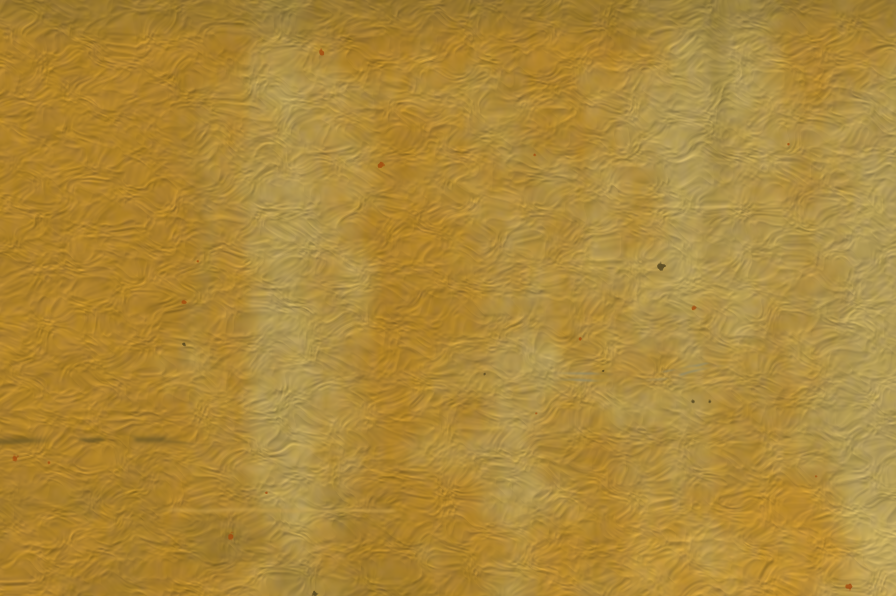
A Shadertoy shader for this texture:

```glsl
#define OCHRE vec3(0.680, 0.505, 0.165)
#define KHAKI vec3(0.695, 0.603, 0.338)
#define SOOT vec3(0.500, 0.420, 0.190)
#define RUST vec3(0.640, 0.290, 0.050)
#define CHALK vec3(0.640, 0.610, 0.450)
#define GRAIN_SCALE 46.0
#define RELIEF 0.34
#define LIGHT_STEP vec2(-0.0018, 0.0036)
#define SPECK_COUNT 22

float hash(vec2 p) {
    vec3 q = fract(p.xyx * 0.1031);
    q += dot(q, q.yzx + 33.33);
    return fract((q.x + q.y) * q.z);
}

float noise(vec2 p) {
    vec2 i = floor(p), f = fract(p);
    f = f * f * (3.0 - 2.0 * f);
    return mix(mix(hash(i), hash(i + vec2(1, 0)), f.x),
               mix(hash(i + vec2(0, 1)), hash(i + vec2(1, 1)), f.x), f.y);
}

float fbm(vec2 p) {
    float sum = 0.0, amp = 0.5;
    for (int i = 0; i < 4; i++) {
        sum += amp * noise(p);
        p = mat2(1.6, 1.2, -1.2, 1.6) * p + 17.3;
        amp *= 0.5;
    }
    return sum / 0.9375;
}

// Crumpled plaster: warped ridges plus fine grain
float plasterHeight(vec2 p) {
    vec2 q = p * GRAIN_SCALE * vec2(0.8, 1.15);
    q += 1.6 * vec2(noise(q * 0.6 + 5.0), noise(q * 0.6 + 41.0));
    float ridges = 1.0 - abs(2.0 * noise(q) - 1.0);
    float folds = 1.0 - abs(2.0 * noise(mat2(1.5, 1.2, -1.2, 1.5) * q + 9.0) - 1.0);
    return 0.5 * ridges + 0.32 * folds + 0.3 * noise(q * 3.7);
}

// Thin horizontal mark between two x positions, with ragged strength
float streak(vec2 p, float y, float x0, float x1, float width) {
    float dy = p.y - y - 0.012 * (fbm(vec2(p.x * 9.0, y * 50.0)) - 0.5);
    float span = smoothstep(x0, x0 + 0.06, p.x) * (1.0 - smoothstep(x1 - 0.08, x1, p.x));
    return exp(-dy * dy / (width * width)) * span
         * smoothstep(0.3, 0.65, noise(p * vec2(22.0, 70.0) + y * 90.0));
}

// Long vertical stains running down the wall
vec3 stainedWall(vec2 p, float aspect) {
    vec2 w = p + 0.05 * (vec2(fbm(p * 5.0), fbm(p * 5.0 + 30.0)) - 0.5);
    float runs = 0.65 * noise(vec2(w.x * 6.0 + 2.0, w.y * 0.8)) + 0.35 * fbm(w * vec2(15.0, 2.0));
    float left = exp(-pow((w.x / aspect - 0.10) / 0.09, 2.0));
    float base = 1.0 - smoothstep(0.10, 0.24, w.y + 0.08 * (fbm(p * 7.0) - 0.5));
    float warmth = runs + 0.34 * left + 0.16 * base + 0.14 * smoothstep(0.82, 1.0, p.y)
                 + mix(0.10, -0.20, p.x / aspect) + 0.45 * (fbm(p * 13.0) - 0.5);
    vec3 col = mix(KHAKI, OCHRE, smoothstep(0.22, 0.82, warmth));

    // Grimy runs, dark top edge, patchy foot of the wall
    float grime = smoothstep(0.52, 0.85, fbm(w * vec2(9.0, 1.3) + 60.0));
    float patches = smoothstep(0.45, 0.72, fbm(p * vec2(8.0, 12.0) + 80.0));
    col = mix(col, SOOT, 0.38 * grime);
    col = mix(col, SOOT, 0.40 * patches * base * (1.0 - smoothstep(0.3, 0.7, p.x / aspect)));
    col = mix(col, SOOT, 0.45 * smoothstep(0.93, 1.01, p.y + 0.04 * fbm(p * 8.0)));
    return col * (1.0 + 0.07 * base * smoothstep(0.4, 0.9, p.x / aspect));
}

void mainImage(out vec4 fragColor, in vec2 fragCoord) {
    vec2 p = fragCoord / iResolution.y;
    float aspect = iResolution.x / iResolution.y;
    vec3 col = stainedWall(p, aspect);

    // Raking light from above
    float slope = plasterHeight(p) - plasterHeight(p + LIGHT_STEP);
    float mottle = fbm(p * 30.0 + 12.0) - 0.5;
    col *= 1.0 + RELIEF * slope + 0.13 * mottle;
    col.b += 0.05 * (noise(p * 75.0) - 0.5);

    // Cracks, a pale seam and a chalky scratch
    col = mix(col, SOOT * 0.75, 0.60 * streak(p, 0.262, -0.10, 0.52, 0.006));
    col = mix(col, vec3(0.82, 0.65, 0.30), 0.50 * streak(p, 0.143, 0.25, 0.75, 0.004));
    float bend = 0.02 * smoothstep(0.72, 0.82, p.x / aspect);
    for (int i = 0; i < 2; i++) {
        float y = 0.364 + 0.010 * float(i) + bend;
        col = mix(col, CHALK * 0.88, 0.65 * streak(p, y, 0.92, 1.24, 0.0025));
    }

    // Scattered rust and dirt specks
    float edge = 1.0 / iResolution.y;
    for (int i = 0; i < SPECK_COUNT; i++) {
        float id = float(i);
        vec2 centre = vec2(hash(vec2(id, 3.0)) * aspect, hash(vec2(id, 11.0)));
        float size = mix(0.0015, 0.0060, pow(hash(vec2(id, 23.0)), 2.0));
        float dist = length(p - centre) + size * (noise(p * 260.0) - 0.5);
        float mask = 1.0 - smoothstep(size - edge, size + edge, dist);
        vec3 tint = hash(vec2(id, 37.0)) < 0.75 ? RUST : SOOT * 0.6;
        col = mix(col, tint, 0.8 * mask);
    }
    fragColor = vec4(clamp(col, 0.0, 1.0), 1.0);
}
```
